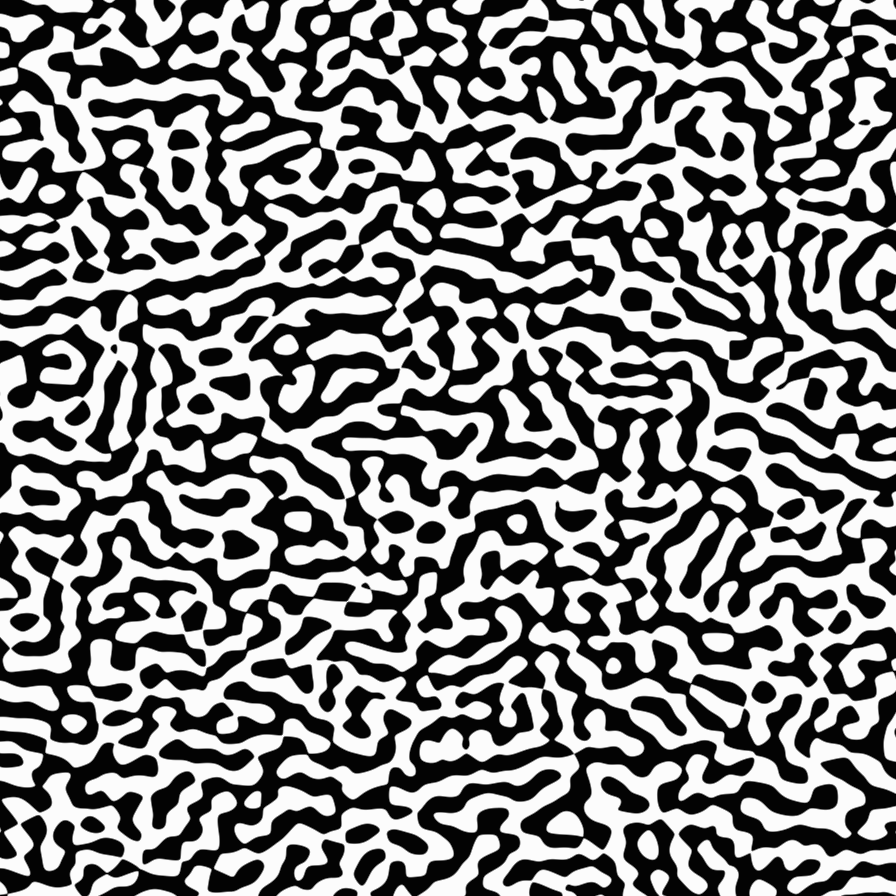
This texture is drawn by a three.js fragment shader. Its source:

```glsl
// Black and white labyrinth of short winding bands, cut from band-limited noise.
varying vec2 vUv;

const vec3 INK = vec3(0.01);
const vec3 PAPER = vec3(0.99);
const vec2 WAVES = vec2(27.0, 29.5);   // band periods across and up the canvas
const float WAVE_SPREAD = 0.2;         // variation of the period
const float KERNEL_RADIUS = 0.68;      // reach of one wavelet, in periods
const float HORIZONTAL_BIAS = 0.14;    // how far bands prefer to lie flat
const float EDGE_WIDTH = 0.0018;       // soft edge, in canvas units
const int REACH = 2;                   // neighbouring cells searched
const int WAVELETS_PER_CELL = 2;
const float TAU = 6.2831853;

vec3 hash33(vec3 p) {
  p = fract(p * vec3(0.1031, 0.1030, 0.0973));
  p += dot(p, p.yxz + 33.33);
  return fract((p.xxy + p.yxx) * p.zyx);
}

// One windowed wave: x holds its value, yz its gradient.
vec3 wavelet(vec2 offset, vec3 seed) {
  float turn = TAU * seed.x;
  float angle = turn + HORIZONTAL_BIAS * sin(2.0 * turn);
  float frequency = TAU * (1.0 + WAVE_SPREAD * (2.0 * seed.y - 1.0));
  vec2 waveVector = frequency * vec2(cos(angle), sin(angle));
  float phase = dot(waveVector, offset) + TAU * seed.z;
  float variance = KERNEL_RADIUS * KERNEL_RADIUS;
  float window = exp(-0.5 * dot(offset, offset) / variance);
  vec2 slope = -cos(phase) * offset / variance - sin(phase) * waveVector;
  return window * vec3(cos(phase), slope);
}

// Sum of wavelets scattered over a jittered grid.
vec3 bandNoise(vec2 p) {
  vec2 home = floor(p);
  vec3 total = vec3(0.0);
  for (int y = -REACH; y <= REACH; y++) {
    for (int x = -REACH; x <= REACH; x++) {
      vec2 cell = home + vec2(float(x), float(y));
      for (int i = 0; i < WAVELETS_PER_CELL; i++) {
        vec3 key = vec3(cell + 17.0, float(i) * 7.0 + 3.0);
        vec2 center = cell + hash33(key).xy;
        total += wavelet(p - center, hash33(key + 91.0));
      }
    }
  }
  return total;
}

void main() {
  vec3 noise = bandNoise(vUv * WAVES);

  // Dividing by the slope gives the distance to the band edge.
  float slope = max(length(noise.yz * WAVES), 0.001);
  float edgeDistance = noise.x / slope;
  float coverage = clamp(0.5 + edgeDistance / EDGE_WIDTH, 0.0, 1.0);

  gl_FragColor = vec4(mix(INK, PAPER, coverage), 1.0);
}
```
